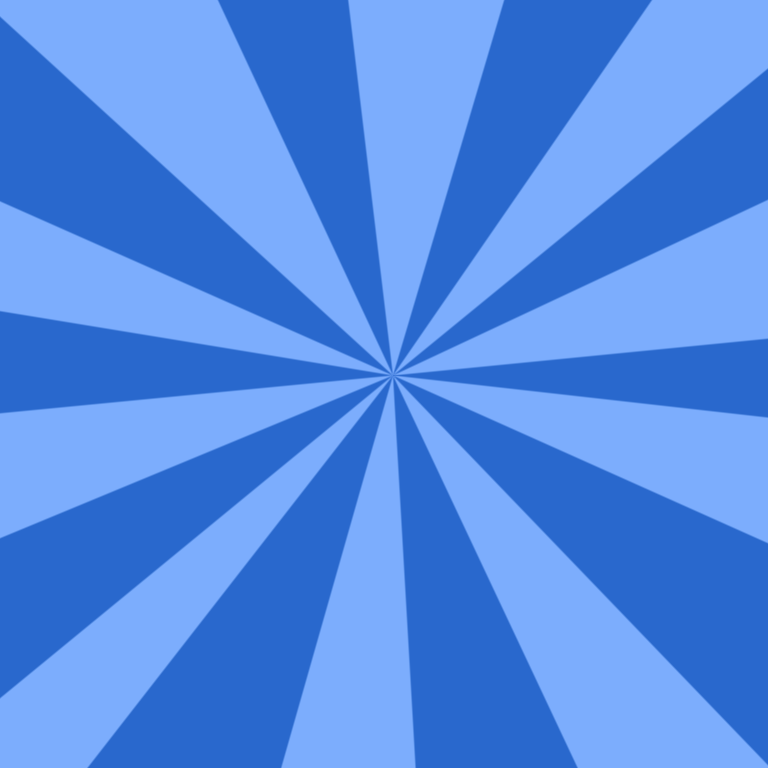
Reproduce this background procedurally as a Shadertoy shader.

```glsl
#define LIGHT_BLUE vec3(0.485, 0.680, 0.994)
#define DARK_BLUE vec3(0.160, 0.408, 0.802)
#define BURST_CENTER vec2(0.5117, 0.5111)
#define EDGE_SOFTNESS 0.0016
#define EDGE_COUNT 20

// Ray boundaries in degrees, counterclockwise from the right
const float rayEdges[EDGE_COUNT] = float[EDGE_COUNT](
    5.6, 25.1, 39.3, 55.4, 73.5, 96.8, 115.0, 137.6, 156.1, 170.7,
    185.5, 202.5, 219.4, 232.1, 254.1, 273.3, 295.2, 313.9, 335.9, 353.6);

// Coverage of the light rays: each boundary toggles between dark and light
float lightRays(vec2 p) {
    float radius = length(p);
    float angle = mod(degrees(atan(p.y, p.x)), 360.0);
    float coverage = 0.0;
    float toggle = 1.0;
    for (int i = 0; i < EDGE_COUNT; i++) {
        float arcDistance = radians(angle - rayEdges[i]) * radius;
        coverage += toggle * smoothstep(-EDGE_SOFTNESS, EDGE_SOFTNESS, arcDistance);
        toggle = -toggle;
    }
    return clamp(coverage, 0.0, 1.0);
}

void mainImage(out vec4 fragColor, in vec2 fragCoord) {
    vec2 uv = fragCoord / iResolution.xy;
    vec3 color = mix(DARK_BLUE, LIGHT_BLUE, lightRays(uv - BURST_CENTER));
    fragColor = vec4(color, 1.0);
}
```
